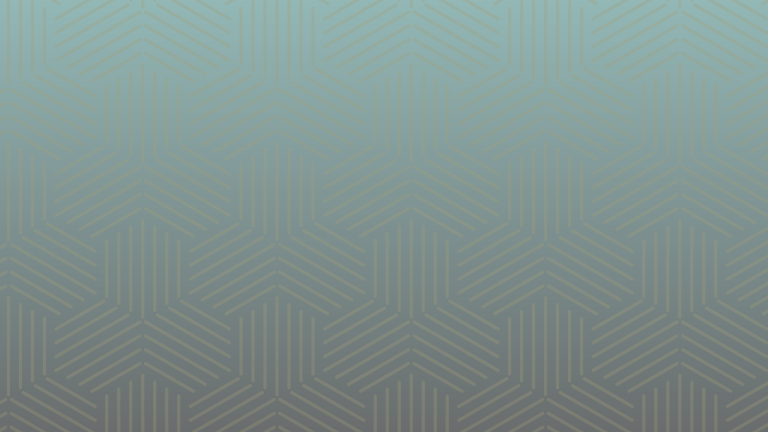
Reproduce this pattern procedurally as a Shadertoy shader.

```glsl
// Pale striped hexagons in three directions over a teal to grey vertical gradient.

const float SQRT3 = 1.7320508;
const float HEX_WIDTH = 0.2072;               // share of the canvas height
const vec2 ANCHOR = vec2(0.952, 0.378);       // centre of one upright-striped hexagon
const float PITCH = 0.134;                    // the rest is in hexagon widths
const float HALF_STROKE = 0.018;
const float CENTRE_HALF_LENGTH = 0.559;
const float OUTER_STRIPE = 3.0;               // stripes on each side of the middle one

const vec3 TOP_COLOUR = vec3(0.575, 0.720, 0.712);
const vec3 BOTTOM_COLOUR = vec3(0.413, 0.426, 0.428);
const vec3 STRIPE_COLOUR = vec3(0.64, 0.62, 0.47);
const float STRIPE_OPACITY = 0.3;

// Nearest centre of a pointy-topped hexagon tiling with unit width.
vec2 hexCentre(vec2 p) {
    vec2 period = vec2(1.0, SQRT3);
    vec2 a = period * floor(p / period + 0.5);
    vec2 b = period * (floor(p / period) + 0.5);
    return distance(p, a) < distance(p, b) ? a : b;
}

// Stripe direction 0, 1 or 2, so that no two neighbours share one.
float hexKind(vec2 centre) {
    float row = floor(centre.y * 2.0 / SQRT3 + 0.5);
    float column = floor(centre.x - 0.5 * row + 0.5);
    return mod(column - row, 3.0);
}

// Distance to an upright round-ended stroke centred at the origin.
float strokeDistance(vec2 p, float halfLength, float radius) {
    float beyond = max(abs(p.y) - halfLength + radius, 0.0);
    return length(vec2(p.x, beyond)) - radius;
}

// Distance to the parallel strokes, shortened to follow the hexagon.
float stripesDistance(vec2 p, float pitch, float radius) {
    float index = clamp(floor(p.x / pitch + 0.5), -OUTER_STRIPE, OUTER_STRIPE);
    float offset = index * pitch;
    float halfLength = CENTRE_HALF_LENGTH - abs(offset) / SQRT3;
    return strokeDistance(vec2(p.x - offset, p.y), halfLength, radius);
}

// Turns p so that strokes of the given kind stand upright.
vec2 alignToKind(vec2 p, float kind) {
    float angle = radians(90.0 - 60.0 * kind);
    vec2 along = vec2(cos(angle), sin(angle));
    return vec2(dot(p, vec2(along.y, -along.x)), dot(p, along));
}

void mainImage(out vec4 fragColor, in vec2 fragCoord) {
    vec2 uv = fragCoord / iResolution.y;
    vec2 p = (uv - ANCHOR) / HEX_WIDTH;
    float pixel = 1.0 / (iResolution.y * HEX_WIDTH);

    // Striped tiling
    vec2 centre = hexCentre(p);
    vec2 local = alignToKind(p - centre, hexKind(centre));
    float d = stripesDistance(local, PITCH, HALF_STROKE);
    float coverage = clamp(0.5 - d / pixel, 0.0, 1.0);

    // Gradient with translucent stripes
    vec3 colour = mix(BOTTOM_COLOUR, TOP_COLOUR, uv.y);
    colour = mix(colour, STRIPE_COLOUR, coverage * STRIPE_OPACITY);
    fragColor = vec4(colour, 1.0);
}
```
